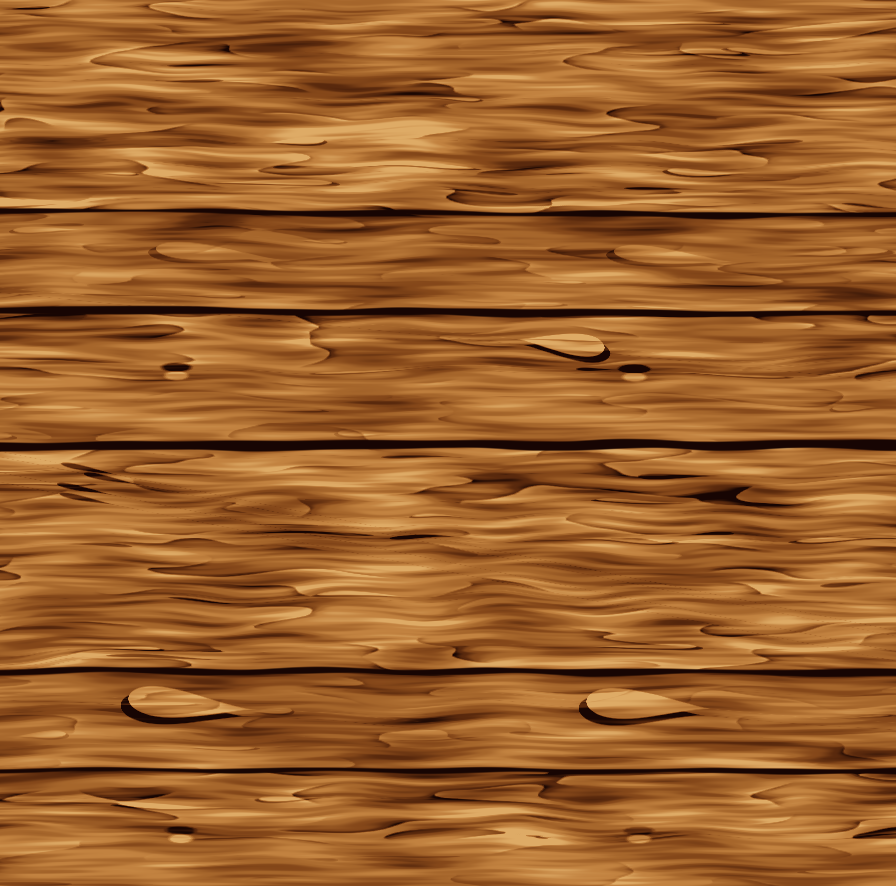
Give the GLSL for this texture, as a WebGL 2 fragment shader.

```glsl
#version 300 es
precision highp float;
// Weathered wooden boards: a square tile of three boards, about two across and two down.
// Stretched gradient noise makes the grain, its zero crossings make torn flakes, and
// tapered drops make knots and splinters. All parts add to one tone, coloured by a ramp.
uniform vec2 u_resolution;
out vec4 outColor;

const float TILE = 0.517;            // tile side, in canvas heights
const float TILE_SHIFT = 0.028;      // part of the first tile hidden above the top edge
const float SEAMS[4] = float[](0.0, 0.494, 0.710, 1.0);
const float SEAM_HALF[4] = float[](0.0095, 0.0055, 0.0060, 0.0095);
const float GRAIN_CONTRAST = 1.25;
const float REPEATED = 0.8;          // share of grain common to all tiles
const float OWN = 0.6;               // share of grain that differs between tiles
const vec2 SPLINTER_CELLS = vec2(3.0, 17.0);
const float SPLINTER_DENSITY = 0.42;
const vec2 KNOT = vec2(0.28, 0.557);
const vec2 PEG = vec2(0.385, 0.845);

const vec3 GAP = vec3(0.09, 0.02, 0.01);
const vec3 UMBER = vec3(0.35, 0.16, 0.05);
const vec3 BROWN = vec3(0.52, 0.28, 0.10);
const vec3 OCHRE = vec3(0.65, 0.40, 0.17);
const vec3 HONEY = vec3(0.76, 0.51, 0.25);
const vec3 STRAW = vec3(0.87, 0.67, 0.40);

float hash(vec2 cell, float seed) {
  uvec3 k = uvec3(ivec3(vec3(cell, seed)) + 1024);
  uint h = k.x * 1597334677u ^ k.y * 3812015801u ^ k.z * 2798796415u;
  h = (h ^ (h >> 15)) * 2246822519u;
  h = (h ^ (h >> 13)) * 3266489917u;
  return float((h ^ (h >> 16)) >> 8) / 16777216.0;
}

float corner(vec2 cell, vec2 offset, float period, float seed) {
  float angle = 6.2832 * hash(vec2(mod(cell.x, period), cell.y), seed);
  return dot(vec2(cos(angle), sin(angle)), offset);
}

// Gradient noise that repeats along x after the given number of cells
float noise(vec2 p, float period, float seed) {
  vec2 i = floor(p), f = p - i, e = vec2(1.0, 0.0);
  vec2 w = f * f * f * (f * (f * 6.0 - 15.0) + 10.0);
  float low = mix(corner(i, f, period, seed), corner(i + e, f - e, period, seed), w.x);
  float high = mix(corner(i + e.yx, f - e.yx, period, seed), corner(i + 1.0, f - 1.0, period, seed), w.x);
  return mix(low, high, w.y);
}

// Coverage of a drop: round head at the origin, tail tapering to the right
float drop(vec2 d, vec2 size, float soft) {
  float s = clamp(d.x / size.x, 0.0, 1.0);
  float halfWidth = 3.0 * size.y * sqrt(s) * pow(1.0 - s, 1.5);
  return smoothstep(-soft, soft, halfWidth - abs(d.y) - 0.5 * soft);
}

// Lit drop with a shadow beneath it
float litDrop(vec2 d, vec2 size, float soft) {
  float shadow = drop(d - vec2(-0.06 * size.x, 0.45 * size.y), size, soft);
  float body = drop(d, size, soft);
  return body * (1.5 - 0.6 * d.y / size.y) - 2.2 * shadow * (1.0 - body);
}

// Small light and dark slivers, one per cell at most
float splinters(vec2 q, float soft) {
  float tone = 0.0;
  vec2 home = floor(q * SPLINTER_CELLS);
  for (int k = 0; k < 9; k++) {
    vec2 cell = home + vec2(k % 3 - 1, k / 3 - 1);
    if (hash(cell, 41.0) > SPLINTER_DENSITY) continue;
    vec2 start = (cell + vec2(hash(cell, 42.0), hash(cell, 43.0))) / SPLINTER_CELLS;
    vec2 size = vec2(0.09 + 0.22 * hash(cell, 44.0), 0.003 + 0.006 * hash(cell, 45.0));
    vec2 d = q - start;
    if (hash(cell, 46.0) < 0.5) d.x = size.x - d.x;
    tone += hash(cell, 47.0) < 0.55 ? 0.8 * litDrop(d, size, soft) : -1.9 * drop(d, size * vec2(1.0, 0.7), soft);
  }
  return tone;
}

vec3 ramp(float z) {
  vec3 c = mix(GAP, UMBER, smoothstep(-2.7, -1.6, z));
  c = mix(c, BROWN, smoothstep(-1.6, -0.8, z));
  c = mix(c, OCHRE, smoothstep(-0.8, 0.0, z));
  c = mix(c, HONEY, smoothstep(0.0, 0.8, z));
  return mix(c, STRAW, smoothstep(0.8, 1.7, z));
}

void main() {
  vec2 q = vec2(gl_FragCoord.x, u_resolution.y - gl_FragCoord.y) / (u_resolution.y * TILE);
  q.y += TILE_SHIFT;
  float soft = 1.0 / (u_resolution.y * TILE);
  float row = floor(q.y), v = q.y - row;
  v += 0.014 * noise(vec2(q.x * 3.0, row * 7.3 + 0.5), 64.0, 3.0) * sin(3.1416 * v);
  float board = step(SEAMS[1], v) + step(SEAMS[2], v);

  // The middle board and the foot of the last one are smoother
  float rough = board == 1.0 ? 0.5 : 1.0 - 0.55 * smoothstep(0.85, 0.89, v);
  float bend = 0.022 * rough * noise(vec2(q.x * 3.0, v * 9.0), 3.0, 5.0 + board);
  bend += 0.012 * rough * noise(vec2(q.x * 5.0, q.y * 14.0), 64.0, 9.0);
  float y = v + bend;

  // Grain: octaves of long streaks, partly shared by all tiles
  float grain = 0.0;
  for (int k = 0; k < 4; k++) {
    float across = float(k + 2), seed = float(k) + 10.0 * board;
    vec2 p = vec2(q.x * across, y * 14.0 * exp2(float(k)));
    float amount = k == 3 ? 1.1 : 1.4;
    grain += amount * (REPEATED * noise(p, across, 100.0 + seed) + OWN * noise(p, 64.0, 200.0 + seed + 50.0 * row));
  }
  float tone = 0.05 + GRAIN_CONTRAST * grain * mix(0.6, 1.0, rough) - (board == 1.0 ? 0.25 : 0.0);

  // Torn flakes: dark on one side of a zero crossing, light on the other
  float flake = noise(vec2(q.x * 3.0, y * 22.0), 3.0, 60.0 + board) + 0.25 * noise(vec2(q.x * 6.0, y * 40.0), 64.0, 70.0 + row);
  float torn = rough * smoothstep(-0.1, 0.25, noise(vec2(q.x * 4.0, y * 16.0), 64.0, 80.0 + row));
  float side = smoothstep(-1.0, 1.0, flake / max(fwidth(flake), 0.001));
  tone += torn * mix(-2.0 * exp(12.0 * min(flake, 0.0)), 1.0 * exp(-9.0 * max(flake, 0.0)), side);
  tone += rough * splinters(vec2(q.x, row + y), soft);

  // Knots and pegs once per tile, bolder or fainter from row to row
  vec2 t = vec2(fract(q.x), v);
  vec2 d = t - KNOT - vec2(0.06, 0.02) * (1.0 - row);
  d.y -= 0.07 * d.x;
  tone += mix(0.45, 1.0, row) * litDrop(d, vec2(0.28, mix(0.02, 0.035, row)), soft);
  d = t - PEG - vec2(0.01, 0.008) * row;
  tone -= mix(2.6, 1.2, row) * smoothstep(1.2, 0.7, length((d + vec2(0.0, 0.012)) / vec2(0.034, 0.010)));
  tone += 1.9 * smoothstep(1.2, 0.7, length((d - vec2(0.0, 0.006)) / vec2(0.027, 0.010)));

  // One pale chip and a group of gouges
  tone += 1.1 * litDrop(vec2(1.32 - q.x, q.y - 0.775 - 0.1 * (q.x - 1.2)), vec2(0.2, 0.026), soft);
  for (int k = 0; k < 4; k++) {
    vec2 g = q - vec2(0.12 + 0.07 * hash(vec2(k), 7.0), 1.04 + 0.022 * float(k));
    tone -= 2.4 * drop(vec2(g.x, g.y - 0.2 * g.x), vec2(0.13, 0.007), soft);
  }

  // Seams: a dark gap, a soft shade around it and lit board edges
  float gap = 0.0;
  for (int k = 0; k < 4; k++) {
    float below = v - SEAMS[k];
    float away = abs(below) - SEAM_HALF[k] * (1.0 + 0.9 * noise(vec2(q.x * 5.0, row + 0.5), 64.0, 90.0 + float(k % 3)));
    gap = max(gap, smoothstep(soft, -soft, away));
    tone -= 1.1 * exp(-max(away, 0.0) / 0.004);
    tone += (below > 0.0 && k % 3 > 0 ? -0.3 : 0.6) * smoothstep(0.022, 0.008, away);
  }
  outColor = vec4(mix(ramp(tone), GAP, gap), 1.0);
}
```
